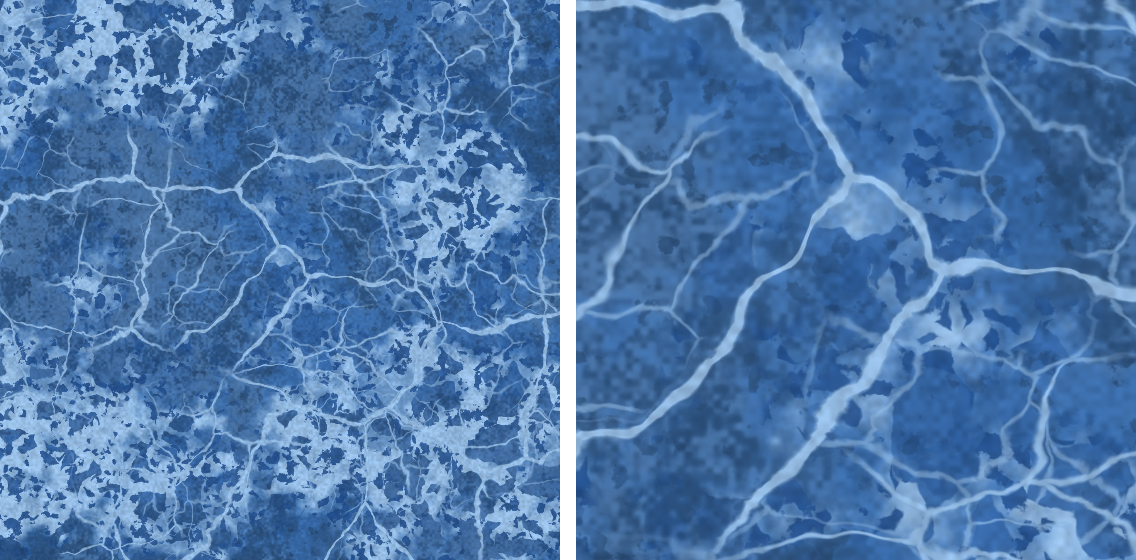
Left: the whole. Right: its middle third, enlarged.
Give the GLSL for this texture, as a WebGL 1 fragment shader.

```glsl
precision highp float;
// Blue brecciated marble: slate plates, pale branching veins and crushed light seams.
uniform vec2 u_resolution;

const vec3 SLATE_DARK = vec3(0.17, 0.32, 0.50);
const vec3 SLATE = vec3(0.27, 0.43, 0.62);
const vec3 ROYAL = vec3(0.21, 0.41, 0.66);
const vec3 DEEP = vec3(0.08, 0.26, 0.53);
const vec3 SKY = vec3(0.40, 0.57, 0.76);
const vec3 PALE = vec3(0.59, 0.74, 0.89);

vec2 hash2(vec2 p) {
  vec3 q = fract(p.xyx * vec3(0.1031, 0.1030, 0.0973));
  q += dot(q, q.yzx + 33.33);
  return fract((q.xx + q.yz) * q.zy);
}

float noise(vec2 p) {
  vec2 i = floor(p), f = fract(p);
  f = f * f * (3.0 - 2.0 * f);
  float low = mix(hash2(i).x, hash2(i + vec2(1.0, 0.0)).x, f.x);
  float high = mix(hash2(i + vec2(0.0, 1.0)).x, hash2(i + 1.0).x, f.x);
  return mix(low, high, f.y);
}

float fbm(vec2 p) {
  float sum = 0.0, amp = 0.5;
  for (int k = 0; k < 5; k++) {
    sum += amp * noise(p);
    p = mat2(1.6, 1.2, -1.2, 1.6) * p + 7.3;
    amp *= 0.5;
  }
  return sum / 0.97;
}

vec2 warp(vec2 p, float freq, float amount) {
  return p + amount * (vec2(fbm(p * freq + 3.1), fbm(p * freq + 41.7)) - 0.5);
}

// Cell pattern: x = distance to the cell border, yz = random values of the cell.
vec3 cells(vec2 p) {
  vec2 base = floor(p), f = fract(p), nearest = vec2(0.0), id = vec2(0.0);
  float best = 8.0, border = 8.0;
  for (int j = -1; j <= 1; j++) for (int i = -1; i <= 1; i++) {
    vec2 g = vec2(float(i), float(j));
    vec2 r = g + hash2(base + g) - f;
    if (dot(r, r) < best) { best = dot(r, r); nearest = r; id = base + g; }
  }
  for (int j = -2; j <= 2; j++) for (int i = -2; i <= 2; i++) {
    vec2 g = vec2(float(i), float(j));
    vec2 r = g + hash2(base + g) - f, d = r - nearest;
    if (dot(d, d) > 0.0001) border = min(border, dot(0.5 * (r + nearest), normalize(d)));
  }
  return vec3(border, hash2(id + 57.0));
}

// Vein along cell borders, fading in and out, with a faint halo.
float vein(vec2 p, float scale, float width, float cover) {
  float d = cells(p * scale).x / scale;
  float w = width * (0.4 + 1.2 * noise(p * 35.0 + scale));
  float present = smoothstep(0.0, 0.2, noise(p * scale * 0.8 + 19.0) - 1.0 + cover);
  return present * (smoothstep(w + 0.0015, w * 0.3, d) + 0.22 * exp(-d / (width * 4.0)));
}

// Stone fragments of one size; only some of the cells hold one.
float clasts(vec2 p, float scale, float share) {
  vec3 c = cells(p * scale);
  float inset = mix(0.06, 0.24, c.z);
  return step(c.y, share) * smoothstep(inset, inset + 0.0025 * scale, c.x);
}

float blob(vec2 p, vec2 centre, vec2 size) {
  vec2 q = (p - centre) / size;
  return exp(-dot(q, q));
}

// Where the stone is crushed: upper left, right flank and the lower part.
float crushed(vec2 p) {
  float area = blob(p, vec2(0.22, 0.92), vec2(0.28, 0.13));
  area = max(area, blob(p, vec2(0.82, 0.62), vec2(0.15, 0.28)));
  area = max(area, blob(p, vec2(0.10, 0.14), vec2(0.30, 0.20)));
  area = max(area, blob(p, vec2(0.80, 0.22), vec2(0.32, 0.19)));
  return 0.62 * area + 1.3 * (fbm(p * 6.0 + 11.0) - 0.5) + 0.5 * (fbm(p * 28.0) - 0.5);
}

void main() {
  vec2 p = gl_FragCoord.xy / u_resolution.y;
  vec2 bent = warp(warp(p, 5.0, 0.13), 32.0, 0.022);
  vec2 rough = warp(p, 30.0, 0.035);
  float grain = noise(p * 230.0) - 0.5;
  float mottle = fbm(p * 48.0 + 5.0);

  // Slate plates with blue clouds and dark pits
  float tone = fbm(p * 7.0) + 0.55 * (mottle - 0.5) + 0.22 * grain;
  vec3 slate = mix(SLATE_DARK, SLATE, smoothstep(0.34, 0.60, tone));
  float cloud = smoothstep(0.48, 0.66, fbm(p * 5.5 + 23.0) + 0.3 * (mottle - 0.5));
  slate = mix(slate, ROYAL, 0.75 * cloud);
  slate = mix(slate, SLATE_DARK * 0.85, 0.7 * smoothstep(0.62, 0.72, fbm(p * 75.0)));
  vec3 colour = slate;

  // Crushed seams: pale matrix holding fragments of three sizes
  float seam = crushed(p);
  float milk = fbm(p * 13.0 + 31.0) + 0.4 * (mottle - 0.5) + 0.3 * seam;
  vec3 matrix = mix(SKY, PALE, smoothstep(0.42, 0.66, milk));
  colour = mix(colour, ROYAL, 0.7 * smoothstep(0.05, 0.25, seam));
  colour = mix(colour, matrix, smoothstep(0.14, 0.40, seam));
  float inSeam = smoothstep(0.08, 0.22, seam);
  float fine = max(clasts(rough, 58.0, 0.30), smoothstep(0.59, 0.66, fbm(p * 62.0 + 9.0)));
  colour = mix(colour, mix(DEEP, SLATE_DARK, 0.3), 0.85 * inSeam * fine);
  float coarse = max(clasts(rough, 13.0, 0.38), clasts(rough + 3.7, 27.0, 0.36));
  colour = mix(colour, mix(slate, DEEP, 0.25), 0.9 * inSeam * coarse);

  // Veins from broad to hairline
  float veins = vein(bent, 4.2, 0.0042, 0.72);
  veins = max(veins, 0.75 * vein(bent + 2.3, 8.5, 0.0024, 0.58));
  veins = max(veins, 0.55 * vein(bent + 5.9, 17.0, 0.0016, 0.52));
  colour = mix(colour, mix(SKY, PALE, min(veins, 1.0)), min(veins, 0.95));

  // Surface grain
  colour *= 1.0 + 0.16 * grain + 0.14 * (mottle - 0.5);
  gl_FragColor = vec4(clamp(colour, 0.0, 1.0), 1.0);
}
```
